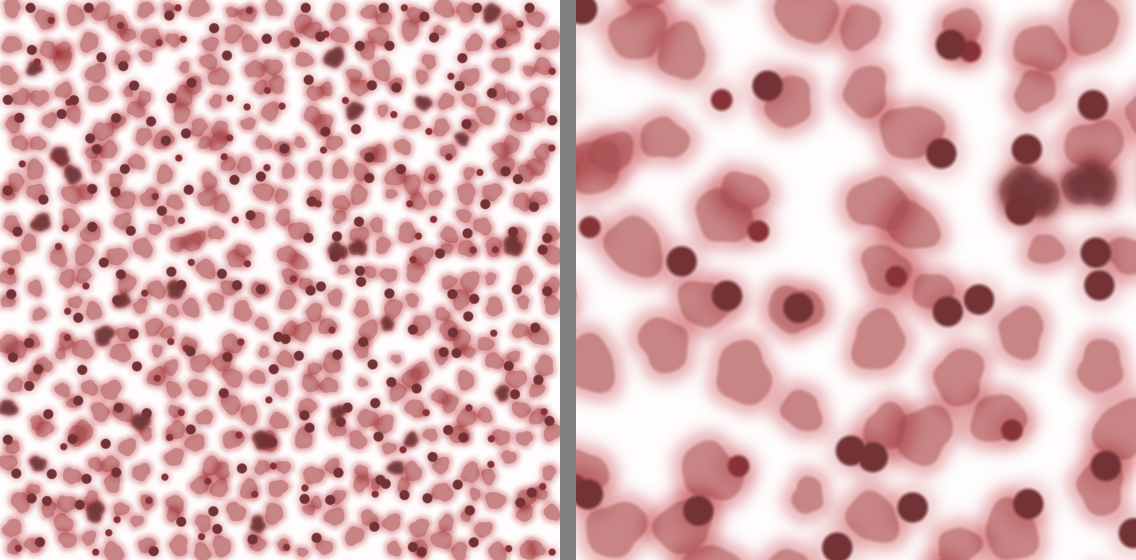
Left: the whole. Right: its middle third, enlarged.
A WebGL 2 fragment shader for this pattern:

```glsl
#version 300 es
precision highp float;
// Scattered rosy cells with soft halos, dark stains and small maroon dots on white.

uniform vec2 u_resolution;
out vec4 fragColor;

const vec3 PAPER = vec3(0.998, 0.990, 0.990);
const vec3 HALO_TINT = vec3(0.925, 0.750, 0.760);
const vec3 CELL_TINT = vec3(0.850, 0.700, 0.700);
const vec3 STAIN_COLOR = vec3(0.400, 0.180, 0.190);
const vec3 BIG_DOT_COLOR = vec3(0.450, 0.200, 0.210);
const vec3 SMALL_DOT_COLOR = vec3(0.530, 0.200, 0.220);

const float CELL_GRID = 21.0;
const float DOT_GRID = 16.0;
const float CELL_JITTER = 0.84;
const float DOT_JITTER = 0.96;
const vec2 CELL_RADIUS = vec2(0.0085, 0.0178);  // smallest, largest
const float BIG_DOT_RADIUS = 0.0090;
const float SMALL_DOT_RADIUS = 0.0064;
const float SMALL_DOT_SHARE = 0.38;
const float STAIN_SHARE = 0.06;
const float STAIN_STRENGTH = 0.85;
const float HALO_WIDTH = 0.0076;
const float DOT_HALO = 0.55;
const float OVERLAP_DEPTH = 0.40;
const float EDGE = 0.0017;
const float MARGIN = 0.014;
const float TAU = 6.2831853;

// Integer hash: four random values in 0..1 for a grid cell and a seed.
vec4 hash4(vec2 cell, uint seed) {
    uvec4 v = uvec4(uvec2(ivec2(cell) + 64), seed, seed + 17u);
    v = v * 1664525u + 1013904223u;
    for (int i = 0; i < 2; i++) {
        v += v.yzxy * v.wxyz;
        v ^= v >> 16u;
    }
    return vec4(v >> 8u) / 16777216.0;
}

bool insideGrid(vec2 cell, float count) {
    return all(greaterThanEqual(cell, vec2(0.0))) && all(lessThan(cell, vec2(count)));
}

vec2 scatter(vec2 cell, vec2 rnd, float count, float jitter) {
    vec2 center = (cell + 0.5 + (rnd - 0.5) * jitter) / count;
    return clamp(center, MARGIN, 1.0 - MARGIN);
}

// Distance to a rounded, slightly lopsided cell.
float cellDistance(vec2 p, float radius, vec3 phase) {
    float a = atan(p.y, p.x);
    vec3 wave = cos(a * vec3(2.0, 3.0, 5.0) + phase * TAU);
    return length(p) - radius * (1.0 + dot(wave, vec3(0.11, 0.07, 0.035)));
}

float coverage(float d, float soft) {
    return 1.0 - smoothstep(-soft, soft, d);
}

float glow(float d) {
    float x = max(d, 0.0) / HALO_WIDTH;
    return exp(-x * x);
}

void main() {
    vec2 uv = gl_FragCoord.xy / u_resolution;
    float soft = max(EDGE, 0.7 / min(u_resolution.x, u_resolution.y));
    float halo = 0.0;
    float body = 0.0;
    float stain = 0.0;
    float bigDots = 0.0;
    float smallDots = 0.0;

    for (int j = -1; j <= 1; j++) {
        for (int i = -1; i <= 1; i++) {
            vec2 offset = vec2(i, j);

            // Cells, a few of them stained
            vec2 cell = floor(uv * CELL_GRID) + offset;
            if (insideGrid(cell, CELL_GRID)) {
                vec4 place = hash4(cell, 11u);
                vec4 shape = hash4(cell, 53u);
                vec2 p = uv - scatter(cell, place.xy, CELL_GRID, CELL_JITTER);
                float radius = mix(CELL_RADIUS.x, CELL_RADIUS.y, sqrt(place.z));
                float d = cellDistance(p, radius, shape.xyz);
                halo += glow(d);
                body += coverage(d, soft);
                float stained = step(place.w, STAIN_SHARE);
                stain = max(stain, stained * coverage(d + 0.001, 0.007));
            }

            // Dots in two sizes
            cell = floor(uv * DOT_GRID) + offset;
            if (insideGrid(cell, DOT_GRID)) {
                vec4 rnd = hash4(cell, 97u);
                vec2 p = uv - scatter(cell, rnd.xy, DOT_GRID, DOT_JITTER);
                bool isSmall = rnd.z < SMALL_DOT_SHARE;
                float d = length(p) - (isSmall ? SMALL_DOT_RADIUS : BIG_DOT_RADIUS);
                halo += DOT_HALO * glow(d);
                float cover = coverage(d, soft);
                if (isSmall) smallDots = max(smallDots, cover);
                else bigDots = max(bigDots, cover);
            }
        }
    }

    // Layers: halos, cells, stains, dots
    float depth = min(body, 1.0) + OVERLAP_DEPTH * max(body - 1.0, 0.0);
    vec3 color = PAPER * pow(HALO_TINT, vec3(halo)) * pow(CELL_TINT, vec3(depth));
    color = mix(color, STAIN_COLOR, stain * STAIN_STRENGTH);
    color = mix(color, SMALL_DOT_COLOR, smallDots);
    color = mix(color, BIG_DOT_COLOR, bigDots);
    fragColor = vec4(color, 1.0);
}
```
